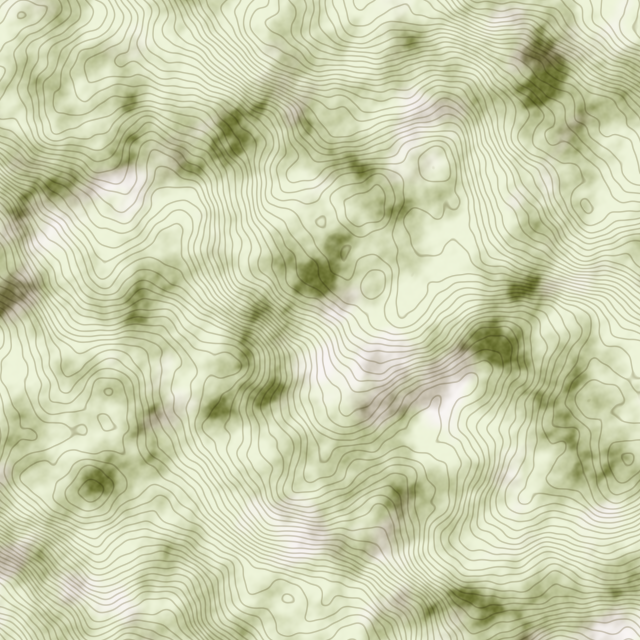
A Shadertoy shader for this pattern:

```glsl
// Relief map: fine wavy contour lines over pale ground with soft olive thickets and white ridges.

// Palette
const vec3 PALE_GROUND = vec3(0.93, 0.955, 0.85);
const vec3 WHITE_RIDGE = vec3(0.975, 0.96, 0.955);
const vec3 GREEN_WASH  = vec3(0.70, 0.73, 0.54);
const vec3 MAUVE_ROCK  = vec3(0.73, 0.70, 0.62);
const vec3 THICKET     = vec3(0.43, 0.46, 0.21);
const vec3 BROWN_SCRUB = vec3(0.47, 0.43, 0.31);
const vec3 LINE_TINT   = vec3(0.83, 0.815, 0.765);

// Terrain, measured in contour levels
const vec2  SLOPE       = vec2(36.0, 50.0);
const float HILL_FREQ   = 3.7;
const float HILL_HEIGHT = 16.0;
const float MIN_STEEP   = 28.0;

// Contour lines, in canvas heights
const float LINE_HALF = 0.0008;
const float LINE_SOFT = 0.0016;

// Ground cover
const float COVER_FREQ = 7.2;
const float RIDGE_FREQ = 6.0;
const float STRETCH    = 0.75;
const float GRAIN_FREQ = 85.0;
const float GRAIN      = 0.04;

const mat2 OCTAVE_TURN = mat2(0.8, 0.6, -0.6, 0.8);

vec2 hash22(vec2 p) {
    vec3 q = fract(p.xyx * vec3(0.1031, 0.1030, 0.0973));
    q += dot(q, q.yzx + 33.33);
    return fract((q.xx + q.yz) * q.zy);
}

// Contribution of one lattice corner to the gradient noise
float corner(vec2 cell, vec2 offset) {
    vec2 gradient = normalize(hash22(cell) * 2.0 - 0.999);
    return dot(gradient, offset);
}

float gradientNoise(vec2 p) {
    vec2 i = floor(p), f = p - i;
    vec2 u = f * f * f * (f * (f * 6.0 - 15.0) + 10.0);
    vec2 e = vec2(1.0, 0.0);
    float low  = mix(corner(i, f), corner(i + e, f - e), u.x);
    float high = mix(corner(i + e.yx, f - e.yx), corner(i + e.xx, f - e.xx), u.x);
    return mix(low, high, u.y);
}

float fbm(vec2 p, int octaves, float gain) {
    float sum = 0.0, amplitude = 1.0;
    for (int k = 0; k < octaves; k++) {
        sum += amplitude * gradientNoise(p);
        p = OCTAVE_TURN * p * 2.1 + 17.3;
        amplitude *= gain;
    }
    return sum;
}

float terrain(vec2 p) {
    return dot(p, SLOPE) + HILL_HEIGHT * fbm(p * HILL_FREQ + 41.7, 4, 0.32);
}

// Coverage of the nearest contour line, from level offset over steepness
float contour(vec2 p, float pixel) {
    const vec2 STEP = vec2(0.001, 0.0);
    float level = terrain(p);
    vec2 grad = vec2(terrain(p + STEP), terrain(p + STEP.yx)) - level;
    float steepness = max(length(grad) / STEP.x, MIN_STEEP);
    float dist = abs(fract(level) - 0.5) / steepness;
    float soft = max(LINE_SOFT, pixel);
    return 1.0 - smoothstep(LINE_HALF - 0.5 * soft, LINE_HALF + soft, dist);
}

// Soft patches drawn out along the rising diagonal
vec3 groundCover(vec2 p) {
    vec2 q = vec2((p.x + p.y) * STRETCH, p.y - p.x) * 0.8;
    float growth = fbm(q * COVER_FREQ + 83.1, 4, 0.55);
    float ridge  = fbm(q * RIDGE_FREQ + 127.9, 3, 0.5);

    float wash   = smoothstep(-0.34, 0.52, growth);
    float bushes = smoothstep(0.30, 0.66, growth);
    float bare   = smoothstep(0.12, 0.52, ridge);

    vec3 open    = mix(PALE_GROUND, WHITE_RIDGE, bare);
    vec3 covered = mix(GREEN_WASH, MAUVE_ROCK, bare);
    vec3 dense   = mix(THICKET, BROWN_SCRUB, 0.7 * bare);
    vec3 ground  = mix(mix(open, covered, wash), dense, bushes);

    // Fine mottling grows with the vegetation
    float grain = fbm(p * GRAIN_FREQ, 2, 0.6);
    return ground + GRAIN * grain * (0.15 + wash + bushes);
}

void mainImage(out vec4 fragColor, in vec2 fragCoord) {
    float pixel = 1.0 / iResolution.y;
    vec2 p = fragCoord * pixel;

    vec3 color = groundCover(p);
    color *= mix(vec3(1.0), LINE_TINT, contour(p, pixel));

    fragColor = vec4(clamp(color, 0.0, 1.0), 1.0);
}
```
